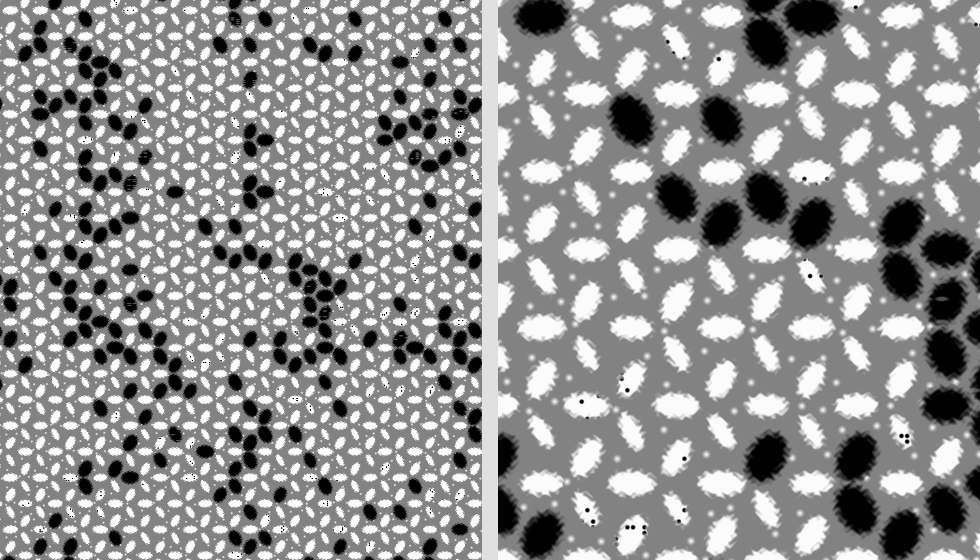
Left, the full canvas; right, a detail of the centre.
A WebGL 1 fragment shader for this pattern:

```glsl
precision highp float;

uniform vec2 u_resolution;

// Lattice, in canvas heights
const float SPACING = 0.0309;
const vec2 ORIGIN = vec2(0.420, 0.657);
const float COLUMN_STEP = 0.8660254;
const float THIRD_TURN = 1.0471976;

// Tones
const float GROUND = 0.51;
const float WHITE = 0.985;
const float BLACK = 0.005;

// Grain half axes and edges, in lattice spacings
const vec2 FLAT_SIZE = vec2(0.42, 0.225);
const vec2 FALLING_SIZE = vec2(0.365, 0.170);
const vec2 RISING_SIZE = vec2(0.39, 0.225);
const vec2 BLACK_SIZE = vec2(0.46, 0.315);
const float EDGE_SOFTNESS = 0.06;
const float HALO_WIDTH = 0.13;
const float ROUGHNESS = 0.022;
const float SIZE_VARIATION = 0.07;

// Scatter
const float BLACK_SHARE = 0.19;
const float CLUSTERING = 0.62;
const float FLAT_BLACK_FACTOR = 0.4;
const float TILTED_BLACK_FACTOR = 1.3;
const float DOT_CHANCE = 0.55;
const float DOT_RADIUS = 0.045;
const float DOT_DISTANCE = 0.577;
const float DOT_JITTER = 0.24;
const float SPECKLED_SHARE = 0.11;
const float SPECK_CELL = 0.11;

float hash(vec2 p) {
  vec3 h = fract(vec3(p.xyx) * 0.1031);
  h += dot(h, h.yzx + 33.33);
  return fract((h.x + h.y) * h.z);
}

float ellipseDistance(vec2 p, vec2 radii) {
  p += 1e-4;
  float k = length(p / radii);
  return k * (k - 1.0) / length(p / (radii * radii));
}

// Layered sines that fray the grain outlines
float fray(vec2 p, float phase) {
  float a = sin(p.x * 29.0 + phase + 2.0 * sin(p.y * 17.0));
  float b = sin(p.y * 43.0 - phase + 2.0 * sin(p.x * 23.0 + phase));
  return ROUGHNESS * (a + b);
}

// Slow waves that gather the black grains into clumps
float clumps(vec2 p) {
  return sin(p.x * 0.62 + 1.3 * sin(p.y * 0.23 + 0.6))
       + sin(p.y * 0.47 + 1.8 * sin(p.x * 0.36 + 2.0));
}

// Cellular flecks, one in some cells
float specks(vec2 p, float chance) {
  vec2 cell = floor(p / SPECK_CELL);
  vec2 local = fract(p / SPECK_CELL) - 0.5;
  float fleck = 1.0 - smoothstep(0.2, 0.55, length(local));
  return fleck * step(hash(cell + 911.0), chance);
}

void main() {
  vec2 p = (gl_FragCoord.xy / u_resolution.y - ORIGIN) / SPACING;
  float pixel = 1.0 / (u_resolution.y * SPACING);
  float soft = max(EDGE_SOFTNESS, 0.7 * pixel);
  float halo = max(HALO_WIDTH, pixel);
  float whiteCover = 0.0;
  float blackCover = 0.0;
  float nearColumn = floor(p.x / COLUMN_STEP + 0.5);

  for (int dx = -1; dx <= 1; dx++) {
    float column = nearColumn + float(dx);
    float odd = floor(mod(column + 0.5, 2.0));
    float nearRow = floor(p.y - 0.5 * odd + 0.5);
    for (int dy = -1; dy <= 1; dy++) {
      float row = nearRow + float(dy);
      vec2 site = vec2(column * COLUMN_STEP, row + 0.5 * odd);
      vec2 id = vec2(column, row) + 200.0;
      vec2 local = p - site;

      // Three directions take turns along each column
      float kind = floor(mod(row - odd + 0.5, 3.0));
      bool isFlat = kind < 0.5;
      float angle = -kind * THIRD_TURN + 0.16 * (hash(id + 7.3) - 0.5);
      float c = cos(angle), s = sin(angle);
      vec2 along = vec2(c * local.x + s * local.y, c * local.y - s * local.x);

      // Black or white grain, a few of them speckled
      float factor = isFlat ? FLAT_BLACK_FACTOR : TILTED_BLACK_FACTOR;
      float chance = BLACK_SHARE * factor * (1.0 + CLUSTERING * clumps(site));
      vec2 size = isFlat ? FLAT_SIZE : (kind < 1.5 ? FALLING_SIZE : RISING_SIZE);
      float vary = 1.0 + SIZE_VARIATION * (2.0 * hash(id + 31.7) - 1.0);
      float rough = fray(p, 6.28 * hash(id + 3.1));
      float speckled = step(hash(id + 57.9), SPECKLED_SHARE);
      if (hash(id) < chance) {
        float d = ellipseDistance(along, BLACK_SIZE * vary) + rough;
        float cover = 1.0 - smoothstep(-soft, halo, d);
        float streaks = specks(p * vec2(0.35, 1.0), 0.3);
        blackCover = max(blackCover, cover * (1.0 - 0.6 * speckled * streaks));
      } else {
        float d = ellipseDistance(along, size * vary) + rough;
        float cover = 1.0 - smoothstep(-soft, soft, d);
        whiteCover = max(whiteCover, cover);
        blackCover = max(blackCover, cover * speckled * specks(p, 0.13));
      }

      // Small white dots in the gaps on both sides
      for (int side = -1; side <= 1; side += 2) {
        vec2 dotId = id + float(side) * 71.3;
        vec2 jitter = vec2(hash(dotId + 13.1), hash(dotId + 29.5)) - 0.5;
        vec2 center = vec2(float(side) * DOT_DISTANCE, 0.0) + DOT_JITTER * jitter;
        float d = length(local - center) - DOT_RADIUS;
        float present = step(hash(dotId + 43.7), DOT_CHANCE);
        whiteCover = max(whiteCover, present * (1.0 - smoothstep(-soft, soft, d)));
      }
    }
  }

  float tone = mix(mix(GROUND, WHITE, whiteCover), BLACK, blackCover);
  gl_FragColor = vec4(vec3(tone), 1.0);
}
```
